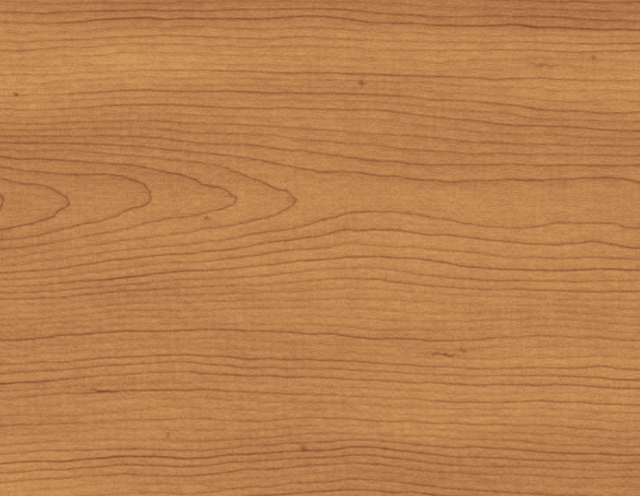
Give the GLSL for this texture, as a Shadertoy shader.

```glsl
// Smooth reddish-brown wood plank with horizontal grain: a height field of
// growth rings forms nested tongues around one axis and tight lines elsewhere.
// Each whole ring value draws a line; bands, pores and flecks are added on top.

const vec3 DARK_WOOD = vec3(0.60, 0.37, 0.23);
const vec3 LIGHT_WOOD = vec3(0.79, 0.56, 0.34);
const float AXIS_HEIGHT = 0.595;
const float TONGUE_END = 0.70;
const int FLECK_COUNT = 10;

float hash(vec2 p) {
    return fract(sin(dot(p, vec2(127.1, 311.7))) * 43758.5453);
}

float noise(vec2 p) {
    vec2 i = floor(p);
    vec2 f = fract(p);
    f = f * f * (3.0 - 2.0 * f);
    float low = mix(hash(i), hash(i + vec2(1.0, 0.0)), f.x);
    float high = mix(hash(i + vec2(0.0, 1.0)), hash(i + vec2(1.0, 1.0)), f.x);
    return mix(low, high, f.y);
}

// Noise centred on zero
float wobble(vec2 p) {
    return noise(p) - 0.5;
}

float fbm(vec2 p) {
    float sum = 0.0;
    float gain = 0.6;
    for (int i = 0; i < 4; i++) {
        sum += gain * wobble(p);
        p = p * 2.1 + 17.3;
        gain *= 0.45;
    }
    return sum;
}

float bump(float x, float width) {
    return exp(-x * x / (width * width));
}

// Signed height above the wavering axis of the tongues
float axisOffset(vec2 p) {
    return p.y - AXIS_HEIGHT - 0.03 * wobble(vec2(p.x * 3.0, 4.0));
}

// Ring number: rises away from the axis, and to the right inside the tongues
float ringField(vec2 p) {
    float d = axisOffset(p);
    float nearAxis = bump(d, 0.14);
    float spread = 60.0 * (sqrt(d * d + 0.01) - 0.1);
    float tongue = 6.5 * min(p.x - TONGUE_END, 0.0) * bump(d, 0.2);
    float jagged = 1.3 * fbm(p * vec2(6.0, 13.0) + 3.7);
    float wavy = 1.6 * wobble(p * vec2(2.5, 9.0) + 8.1)
               + 0.5 * wobble(p * vec2(8.0, 30.0))
               + 0.25 * wobble(p * vec2(24.0, 40.0));
    return 0.45 + spread + tongue + mix(wavy, jagged, nearAxis);
}

// Darkness of the ring lines; density is in rings per unit of height
float ringLines(vec2 p, float ring, float density, float nearAxis, float pixel) {
    float id = floor(ring + 0.5);
    float f = fract(ring);
    float side = step(AXIS_HEIGHT, p.y);
    float dist = abs(ring - id) / density;
    float width = max(0.0023, 0.7 * pixel);
    float strength = 0.2 + 0.5 * pow(hash(vec2(id, side + 2.0)), 2.0);
    strength *= 0.55 + 0.9 * noise(vec2(p.x * 4.0, id * 3.7 + side));
    strength = mix(strength, 0.68, nearAxis * 0.8);
    // Soft shade on the inner side of each line
    float edge = clamp((1.0 - f) / (density * pixel), 0.0, 1.0);
    float shade = exp(-(1.0 - f) / (density * 0.010)) * edge;
    return strength * bump(dist, width) + 0.24 * shade;
}

// Broad light and dark bands along the plank
float bands(vec2 p) {
    float y = p.y + 0.012 * wobble(vec2(p.x * 3.0, 9.0));
    float tone = 0.15 * bump(y - 0.86, 0.08) - 0.22 * smoothstep(0.925, 0.95, y);
    tone += 0.36 * wobble(p * vec2(1.3, 6.0) + 5.0);
    return tone + 0.20 * wobble(p * vec2(3.5, 22.0) + 2.0);
}

// Short fibres and fine speckle
float pores(vec2 p) {
    float fibre = wobble(p * vec2(45.0, 260.0));
    float speckle = wobble(p * vec2(230.0, 330.0) + 31.0);
    return 0.24 * fibre + 0.34 * speckle;
}

// Small dark flecks, some long and thin, some nearly round
float flecks(vec2 p, float aspect) {
    float dark = 0.0;
    vec2 ragged = 0.006 * vec2(wobble(p * 90.0), wobble(p * 110.0 + 7.0));
    for (int i = 0; i < FLECK_COUNT; i++) {
        float n = float(i);
        float x = (n + hash(vec2(n, 1.0))) / float(FLECK_COUNT);
        vec2 centre = vec2(x * aspect, 0.08 + 0.84 * hash(vec2(n, 5.0)));
        float isLong = step(0.4, hash(vec2(n, 9.0)));
        vec2 size = mix(vec2(0.006, 0.005), vec2(0.030, 0.0032), isLong);
        vec2 q = (p - centre + ragged) / size;
        q.y += 0.5 * q.x * isLong;
        dark += (0.5 + 0.5 * hash(vec2(n, 13.0))) * exp(-dot(q, q));
    }
    return min(dark, 1.0);
}

void mainImage(out vec4 fragColor, in vec2 fragCoord) {
    float pixel = 1.0 / iResolution.y;
    vec2 p = fragCoord * pixel;
    float nearAxis = bump(axisOffset(p), 0.11);

    float ring = ringField(p);
    float density = max(length(vec2(dFdx(ring), dFdy(ring))) / pixel, 6.0);

    float tone = 0.83 - 0.07 * nearAxis + bands(p) + pores(p);
    tone -= ringLines(p, ring, density, nearAxis, pixel);
    tone -= 0.95 * flecks(p, iResolution.x * pixel);
    fragColor = vec4(mix(DARK_WOOD, LIGHT_WOOD, clamp(tone, -0.9, 1.15)), 1.0);
}
```
